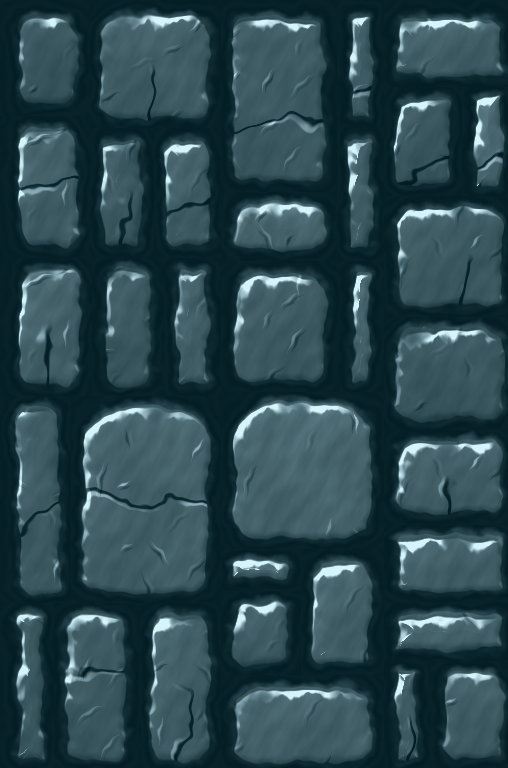
Reproduce this texture procedurally as a Shadertoy shader.

```glsl
// Hand-painted wall of dark teal stone blocks with frosted top edges, cracks and chips.
#define SEED 5.3
#define THIN 0.054
#define SMALL_AREA 0.005
#define LARGE_AREA 0.066
#define GAP vec2(0.0175, 0.0145)
#define CHIP_SIZE 0.048
#define MORTAR vec3(0.03, 0.13, 0.16)
#define SHADE vec3(0.13, 0.24, 0.27)
#define FACE vec3(0.25, 0.36, 0.39)
#define PALE vec3(0.38, 0.51, 0.55)
#define BRIGHT vec3(0.58, 0.71, 0.75)
#define FROST vec3(0.84, 0.96, 0.98)

float hash(vec2 p) {
    return fract(sin(dot(p, vec2(127.1, 311.7))) * 43758.5);
}

// Layered sines, roughly -1 to 1
float waves(vec2 p) {
    float sum = 0.0, amp = 0.55;
    for (int i = 0; i < 3; i++) {
        sum += amp * sin(p.x + 1.3 * sin(p.y));
        p = mat2(1.6, 1.2, -1.2, 1.6) * p + 1.7;
        amp *= 0.5;
    }
    return sum;
}

// Cuts a column into random, mostly upright blocks and keeps the one holding p
void findBlock(vec2 p, inout vec2 lo, inout vec2 hi, inout float seed) {
    for (int i = 0; i < 7; i++) {
        vec2 size = hi - lo;
        if (size.x * size.y < mix(SMALL_AREA, LARGE_AREA, hash(vec2(seed, 1.0)))) break;
        bool sideways = size.x > size.y * mix(0.5, 1.1, hash(vec2(seed, 2.0)));
        float span = sideways ? size.x : size.y;
        if (span < 2.1 * THIN) break;
        float edge = THIN / span;
        float ratio = clamp(mix(0.24, 0.76, hash(vec2(seed, 3.0))), edge, 1.0 - edge);
        vec2 cut = mix(lo, hi, ratio);
        bool upper = sideways ? p.x > cut.x : p.y > cut.y;
        if (sideways) {
            if (upper) lo.x = cut.x; else hi.x = cut.x;
        } else {
            if (upper) lo.y = cut.y; else hi.y = cut.y;
        }
        seed = 50.0 * hash(vec2(seed, upper ? 4.0 : 5.0));
    }
}

// Distance to a worn, slightly skewed block with a rounder top
float stone(vec2 q, vec2 halfSize, float seed) {
    q.x += 0.08 * q.y * (hash(vec2(seed, 6.0)) - 0.5);
    vec2 w = q + 0.005 * vec2(waves(q * 65.0 + seed), waves(q.yx * 65.0 + seed + 7.0));
    float r = min(halfSize.x, halfSize.y) * mix(0.2, 0.75, hash(vec2(seed, 7.0)));
    r *= w.y > 0.0 ? 1.0 : 0.7;
    vec2 b = abs(w) - halfSize + r;
    return min(max(b.x, b.y), 0.0) + length(max(b, 0.0)) - r;
}

// Slanted, nearly straight scratches: light stroke with a dark one beside it
float chips(vec2 g) {
    vec2 home = floor(g);
    float sum = 0.0;
    for (int k = 0; k < 9; k++) {
        vec2 id = home + vec2(k % 3, k / 3) - 1.0;
        float chance = hash(id);
        if (chance < 0.4) continue;
        vec2 jitter = vec2(hash(id + 11.3), hash(id + 23.9)) - 0.5;
        vec2 r = g - id - 0.5 - 0.7 * jitter;
        float a = mix(0.4, 1.5, hash(id + 37.1)) * (chance > 0.88 ? -1.0 : 1.0);
        r = mat2(cos(a), -sin(a), sin(a), cos(a)) * r;
        r.y += 0.35 * r.x * r.x + 0.02 * sin(r.x * 14.0 + chance * 40.0);
        float width = 0.065 * (1.0 - abs(r.x) / mix(0.2, 0.65, hash(id + 51.7)));
        float light = clamp((width - abs(r.y)) / 0.04, 0.0, 1.0);
        float dark = clamp((width - abs(r.y + 0.1)) / 0.04, 0.0, 1.0);
        float power = hash(id + 67.3);
        sum += mix(0.25, 2.2, power * power) * light - mix(0.2, 1.1, hash(id + 83.9)) * dark;
    }
    return sum;
}

// Six-step colour ramp, one colour per unit
vec3 ramp(float v) {
    vec3 c = mix(MORTAR, SHADE, clamp(v, -0.15, 1.0));
    c = mix(c, FACE, clamp(v - 1.0, 0.0, 1.0));
    c = mix(c, PALE, clamp(v - 2.0, 0.0, 1.0));
    c = mix(c, BRIGHT, clamp(v - 3.0, 0.0, 1.0));
    return mix(c, FROST, clamp(v - 4.0, 0.0, 1.0));
}

void mainImage(out vec4 fragColor, in vec2 fragCoord) {
    vec2 p = fragCoord / iResolution.y;
    float wide = iResolution.x / iResolution.y;

    // Three uneven columns, each divided into blocks
    float x = p.x / wide;
    float column = step(0.435, x) + step(0.755, x);
    vec2 lo = vec2(column < 0.5 ? 0.012 : column < 1.5 ? 0.435 : 0.755, -0.005);
    vec2 hi = vec2(column < 0.5 ? 0.435 : column < 1.5 ? 0.755 : 1.015, 0.992);
    lo.x *= wide;
    hi.x *= wide;
    float seed = SEED + 7.0 * column;
    findBlock(p, lo, hi, seed);

    // Distance and outward direction of the block edge
    vec2 q = p - 0.5 * (lo + hi), h = 0.5 * (hi - lo) - GAP;
    float d = stone(q, h, seed), depth = -d, e = 0.004;
    vec2 n = vec2(stone(q + vec2(e, 0), h, seed), stone(q + vec2(0, e), h, seed)) - d;
    n /= length(n) + 1e-5;
    float grain = waves(q * 140.0 + seed), broad = waves(q * 45.0 - seed);
    float strokes = waves(vec2(dot(q, vec2(0.87, -0.5)) * 220.0, dot(q, vec2(0.5, 0.87)) * 60.0) + seed);

    // Mortar with faint contour strokes, and the dim bevel around each block
    float v = -0.04 + 0.16 * sin(d * 420.0 + 3.0 * broad) * exp(-max(d, 0.0) * 50.0);
    float rim = 1.0 - smoothstep(0.0, 0.010, d + 0.003 * grain);
    v += rim * (0.3 + 1.0 * max(n.y, 0.0));

    // Flat brushed face, darker towards the lower right edge
    float light = clamp(0.9 * n.y - 0.65 * n.x * smoothstep(-0.7, 0.5, q.y / h.y + 0.4 * broad), 0.0, 1.0);
    float shadow = clamp(0.5 * n.x - 0.8 * n.y, 0.0, 1.0);
    float face = 2.08 + 0.16 * broad + 0.17 * strokes + 0.12 * q.y / h.y;
    face += chips(q / CHIP_SIZE + floor(seed));
    face -= 0.9 * shadow * (1.0 - smoothstep(0.0, 0.010, depth));
    face += 0.9 * light * exp(-max(depth, 0.0) / 0.012);

    // One long crack, level or upright, across some of the blocks
    bool upright = hash(vec2(seed, 11.0)) < 0.45;
    float bend = 0.012 * waves(q * 50.0 + seed);
    float slope = mix(-0.25, 0.65, hash(vec2(seed, 8.0)));
    float place = hash(vec2(seed, 12.0)) - 0.7;
    float crack = upright ? q.x + 0.4 * place * h.x + bend : q.y - slope * q.x - place * h.y + bend;
    float cracked = step(0.4, hash(vec2(seed, 9.0))) * step(0.04, h.y);
    cracked *= upright ? 1.0 - smoothstep(-0.2, 0.1, q.y / h.y) : 1.0;
    face += cracked * 1.6 * (1.0 - smoothstep(0.001, 0.004, abs(crack + 0.006))) * smoothstep(-0.4, 0.4, broad);
    face -= cracked * 1.9 * (1.0 - smoothstep(0.001, 0.0035, abs(crack)));
    face *= mix(0.84, 1.06, hash(vec2(seed, 10.0)));

    // Ragged, dripping frost set a little inside a dull top bevel
    float inner = depth - 0.009 * max(n.y, 0.0) * hash(vec2(seed, 13.0));
    float drip = waves(vec2(q.x * 150.0, q.y * 50.0) + seed);
    float thick = 0.001 + 0.014 * light * (0.72 + 0.6 * drip);
    float frost = smoothstep(-0.002, 0.001, inner) * (1.0 - smoothstep(0.5 * thick, thick + 0.001, inner));
    face -= 1.0 * light * (1.0 - smoothstep(-0.002, 0.001, inner));
    face += 3.1 * frost * light * smoothstep(-0.9, 0.2, broad);

    v = mix(v, face, 1.0 - smoothstep(-0.0015, 0.0015, d));
    fragColor = vec4(ramp(v), 1.0);
}
```
